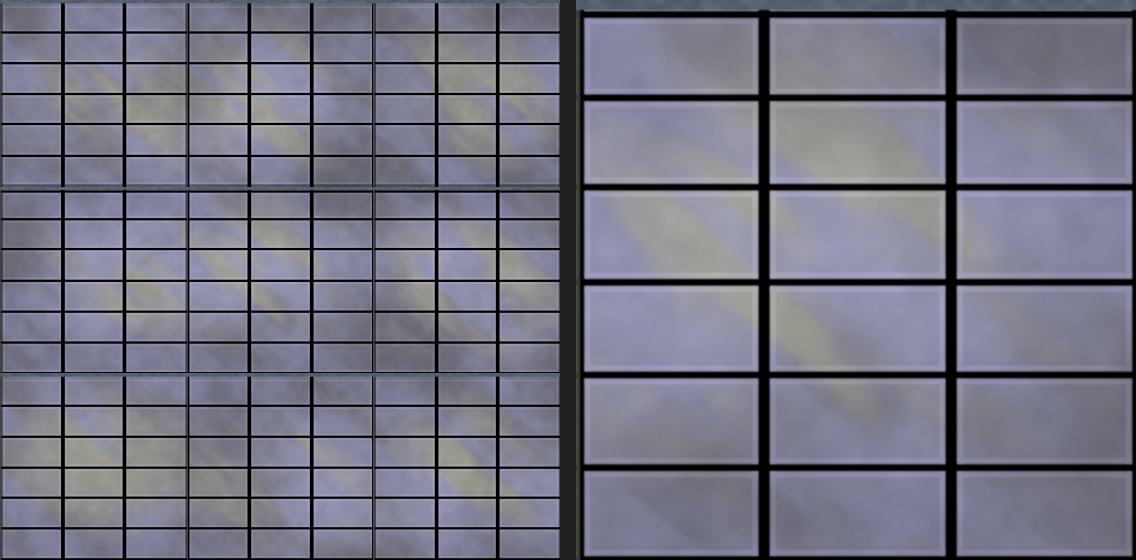
Left, the full canvas; right, a detail of the centre.
This texture is drawn by a WebGL 1 fragment shader. Its source:

```glsl
precision highp float;
uniform vec2 u_resolution;

float hash(vec2 p) {
  vec3 q = fract(vec3(p.xyx) * 0.1031);
  q += dot(q, q.yzx + 33.33);
  return fract((q.x + q.y) * q.z);
}

float noise(vec2 p) {
  vec2 i = floor(p), f = fract(p);
  f = f * f * (3.0 - 2.0 * f);
  return mix(mix(hash(i), hash(i + vec2(1, 0)), f.x),
             mix(hash(i + vec2(0, 1)), hash(i + vec2(1, 1)), f.x), f.y);
}

float fbm(vec2 p) {
  float sum = 0.0, amp = 0.53;
  for (int i = 0; i < 4; i++) {
    sum += amp * noise(p);
    p = p * 2.03 + 17.3;
    amp *= 0.5;
  }
  return sum;
}

// Soft-edged band: 1 within halfWidth of zero
float band(float d, float halfWidth, float soft) {
  return 1.0 - smoothstep(halfWidth - soft, halfWidth + soft, abs(d));
}

// Cloudy glass with diagonal reflections that gather in each panel's middle
vec3 glass(vec2 p, vec2 panel, vec2 m) {
  vec2 slant = vec2(p.x * 0.65 - p.y * 0.76, p.x * 0.76 + p.y * 0.65);
  float streak = fbm(vec2(slant.x * 7.0, slant.y * 1.7) + 40.0);
  float cloud = fbm(p * 2.2 + 9.0);
  float grain = fbm(p * 18.0);
  vec2 centre = vec2(0.4 + 0.25 * hash(panel + 5.0), 0.45 + 0.12 * hash(panel + 8.0));
  float glow = 1.0 - smoothstep(0.1, 0.62, length((m - centre) * vec2(0.85, 1.15)));
  vec3 color = mix(vec3(0.43, 0.43, 0.48), vec3(0.49, 0.49, 0.60),
                   smoothstep(0.35, 0.62, mix(cloud, 1.0 - streak, 0.5)));
  color += 0.07 * glow;
  color = mix(color, vec3(0.61, 0.61, 0.56), 0.85 * glow * smoothstep(0.4, 0.68, streak));
  color *= 0.9 + 0.2 * cloud;
  return color + 0.07 * (grain - 0.5);
}

void main() {
  // Three by three panels, measured from the top left
  vec2 p = gl_FragCoord.xy / u_resolution * 3.0;
  p.y = 3.0 - p.y;
  vec2 panel = floor(p), m = fract(p);
  vec2 soft = max(vec2(0.003), 1.8 / u_resolution);
  vec3 color = glass(p, panel, m);

  // Nearest bars of the three by six panes, slightly uneven
  float column = clamp(floor((m.x - 0.009) / 0.33 + 0.5), 0.0, 3.0);
  float row = clamp(floor((m.y - 0.007) / 0.165 + 0.5), 0.0, 6.0);
  float inner = step(0.5, column) * step(column, 2.5);
  float barX = 0.009 + 0.33 * column + inner * 0.008 * (hash(vec2(column, panel.x + 3.0)) - 0.5);
  float barY = 0.007 + 0.165 * row + 0.007 * (hash(vec2(row + 7.0, panel.y)) - 0.5);
  if (row < 0.5) barY = 0.026;
  vec2 d = m - vec2(barX, barY);

  // Pale bevel just inside every pane
  float halfX = mix(0.0055, 0.0098, inner);
  float bevel = max(band(abs(d.x) - halfX - 0.007, 0.004, soft.x),
                    band(abs(d.y) - 0.013, 0.004, soft.y));
  color += bevel * vec3(0.055, 0.05, 0.07);

  // Black bars; those on panel borders vary in strength
  float middle = 1.0 - step(0.5, abs(panel.x - 1.0));
  float strengthX = mix(mix(0.45, 1.0, middle), 1.0, inner);
  float strengthY = 1.0;
  if (row < 0.5) strengthY = 1.0 - step(0.5, abs(panel.y - 1.0));
  if (row > 5.5) strengthY = mix(0.4, 1.0, step(0.5, panel.y));
  color *= 1.0 - strengthX * band(d.x, halfX, soft.x);
  color *= 1.0 - strengthY * band(d.y, 0.0058, soft.y);

  // Olive side frame and blue-grey top rail
  color = mix(color, vec3(0.24, 0.26, 0.22), 0.9 * band(m.x, 0.0075, soft.x));
  vec3 rail = vec3(0.33, 0.38, 0.43) + 0.08 * (noise(p * 60.0) - 0.5);
  color = mix(color, rail, band(m.y, 0.018, soft.y));

  gl_FragColor = vec4(clamp(color, 0.0, 1.0), 1.0);
}
```
